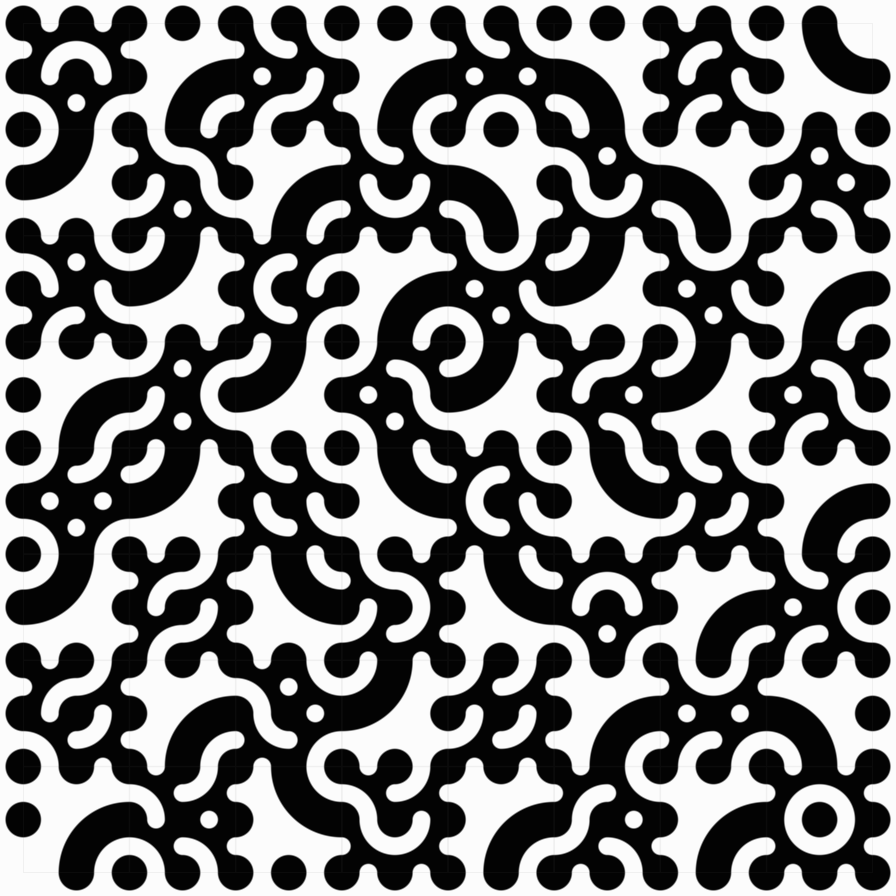
This pattern is drawn by a Shadertoy shader. Its source:

```glsl
// Two-scale Truchet tiling: a checkerboard of large tiles with one thick black arc
// and blocks of four half-size tiles with one thin white arc, each turned at random.
// Signed distances to arcs and edge discs are joined, so the strokes meet smoothly.

const float GRID = 16.0;          // small tiles across the board; a large tile spans two
const float BOARD_SPAN = 0.948;   // board width as a share of the canvas
const float BLACK_RADIUS = 1.0 / 3.0;  // black discs and half width of black arcs
const float WHITE_RADIUS = 1.0 / 6.0;  // white discs and half width of white arcs
const float EDGE_PIXELS = 1.1;    // softness of the edges
const float SEAM_WIDTH = 0.016;   // half width of the faint tile seams
const float SEAM_STRENGTH = 0.08;
const uint SEED = 29u;
const vec3 INK = vec3(0.01);
const vec3 PAPER = vec3(0.99);
const vec3 SEAM = vec3(0.4);

// Integer hash of a cell
uint hashCell(ivec2 cell, uint salt) {
    uint h = uint(cell.x) * 7919u + uint(cell.y) * 65537u + salt * 31337u;
    h = (h ^ (h >> 15)) * 739397u;
    h = (h ^ (h >> 13)) * 668265u;
    return h ^ (h >> 16);
}

// Random tile corner, each component -1 or +1
vec2 randomCorner(vec2 cell, uint salt) {
    uint h = hashCell(ivec2(cell), salt) >> 7;
    return 2.0 * vec2(float(h & 1u), float((h >> 1) & 1u)) - 1.0;
}

float arcDistance(vec2 p, vec2 center, float radius, float halfWidth) {
    return abs(length(p - center) - radius) - halfWidth;
}

// Distance to the nearer of two mirrored points, in all four quadrants
float mirroredDots(vec2 p, vec2 dot0) {
    vec2 a = abs(p);
    return min(length(a - dot0), length(a - dot0.yx)) - WHITE_RADIUS;
}

// Black discs on the lattice, left out at large tile centers and bare board corners
float latticeDiscs(vec2 p) {
    vec2 node = clamp(floor(p + 0.5), 0.0, GRID);
    bool tileCenter = mod(node.x, 2.0) == 1.0 && mod(node.y, 2.0) == 1.0;
    bool bareCorner = abs(node.x + node.y - GRID) == GRID;
    return (tileCenter || bareCorner) ? 1.0 : length(p - node) - BLACK_RADIUS;
}

// Large tile: black arc and discs on white, notched by the neighbors' white dots
float largeTile(vec2 p, vec2 cell) {
    vec2 q = p - 2.0 * cell - 1.0;
    float arc = arcDistance(q, randomCorner(cell, SEED), 1.0, BLACK_RADIUS);
    float black = min(arc, latticeDiscs(p));
    return max(black, -mirroredDots(q, vec2(1.0, 0.5)));
}

// Small tile: white arc and edge dots on black
float smallTile(vec2 p) {
    vec2 cell = floor(p);
    vec2 q = p - cell - 0.5;
    float arc = arcDistance(q, 0.5 * randomCorner(cell, SEED + 1u), 0.5, WHITE_RADIUS);
    return -min(arc, mirroredDots(q, vec2(0.5, 0.0)));
}

// Signed distance to the black area, negative inside
float patternDistance(vec2 p, bool onBoard) {
    if (!onBoard) return latticeDiscs(p);
    vec2 cell = floor(p * 0.5);
    bool isLarge = mod(cell.x + cell.y, 2.0) < 0.5;
    return isLarge ? largeTile(p, cell) : smallTile(p);
}

void mainImage(out vec4 fragColor, in vec2 fragCoord) {
    // Board coordinates, one unit per small tile
    float canvas = min(iResolution.x, iResolution.y);
    float scale = GRID / BOARD_SPAN;
    vec2 p = (fragCoord - 0.5 * iResolution.xy) / canvas * scale + 0.5 * GRID;
    float pixel = scale / canvas;
    bool onBoard = all(greaterThanEqual(p, vec2(0.0))) && all(lessThan(p, vec2(GRID)));

    // Black and white shapes
    float edge = EDGE_PIXELS * pixel;
    vec3 color = mix(INK, PAPER, smoothstep(-edge, edge, patternDistance(p, onBoard)));

    // Faint seams between large tiles
    vec2 toSeam = abs(p - 2.0 * floor(0.5 * p + 0.5));
    float seam = 1.0 - smoothstep(-0.5 * pixel, 0.5 * pixel, min(toSeam.x, toSeam.y) - SEAM_WIDTH);
    color = mix(color, SEAM, onBoard ? seam * SEAM_STRENGTH : 0.0);

    fragColor = vec4(color, 1.0);
}
```
